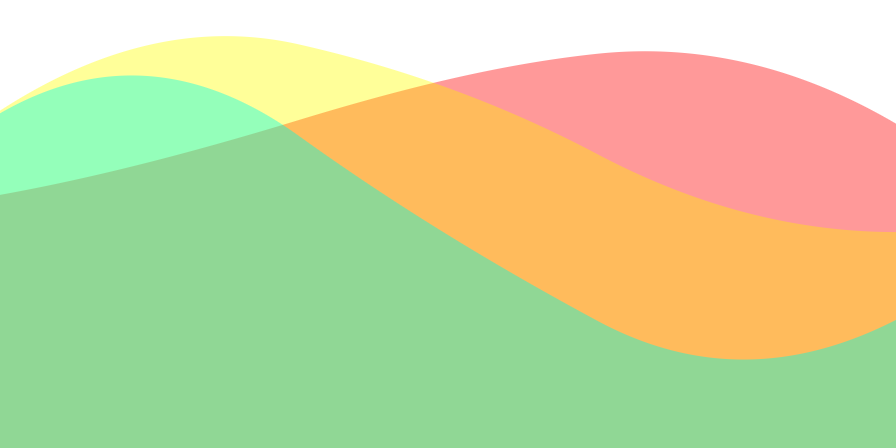
A WebGL 2 fragment shader for this background:

```glsl
#version 300 es
precision highp float;
// Three translucent overlapping waves in red, yellow and green on white.

uniform vec2 u_resolution;
out vec4 outColor;

// Flat colour of each overlap region
const vec3 WHITE  = vec3(1.0);
const vec3 RED    = vec3(1.0, 0.6, 0.6);
const vec3 YELLOW = vec3(1.0, 1.0, 0.6);
const vec3 ORANGE = vec3(1.0, 0.733, 0.36);
const vec3 MINT   = vec3(0.58, 1.0, 0.73);
const vec3 SAGE   = vec3(0.565, 0.845, 0.585);

// Wave heights at four evenly spaced knots, and rise per span at each knot
const float SPANS = 3.0;
const vec4 RED_HEIGHT    = vec4(0.565, 0.732, 0.880, 0.724);
const vec4 RED_RISE      = vec4(0.120, 0.203, 0.070, -0.391);
const vec4 YELLOW_HEIGHT = vec4(0.753, 0.901, 0.656, 0.482);
const vec4 YELLOW_RISE   = vec4(0.432, -0.151, -0.352, 0.0);
const vec4 GREEN_HEIGHT  = vec4(0.747, 0.697, 0.284, 0.286);
const vec4 GREEN_RISE    = vec4(0.385, -0.479, -0.359, 0.341);

// Smooth cubic Hermite curve through the knots, x in 0..1
float waveHeight(float x, vec4 height, vec4 rise) {
    float s = x * SPANS;
    int i = int(clamp(floor(s), 0.0, SPANS - 1.0));
    float t = s - float(i);
    float u = 1.0 - t;
    float level = mix(height[i], height[i + 1], t * t * (3.0 - 2.0 * t));
    return level + t * u * (rise[i] * u - rise[i + 1] * t);
}

// Antialiased coverage of the area below a wave
float waveMask(vec2 uv, vec4 height, vec4 rise) {
    float d = waveHeight(uv.x, height, rise) - uv.y;
    float pixelStep = length(vec2(dFdx(d), dFdy(d)));
    return clamp(0.5 + d / pixelStep, 0.0, 1.0);
}

void main() {
    vec2 uv = gl_FragCoord.xy / u_resolution;

    float red    = waveMask(uv, RED_HEIGHT, RED_RISE);
    float yellow = waveMask(uv, YELLOW_HEIGHT, YELLOW_RISE);
    float green  = waveMask(uv, GREEN_HEIGHT, GREEN_RISE);

    // Blend the overlap colours, with the green wave in front
    vec3 back  = mix(mix(WHITE, YELLOW, yellow), mix(RED, ORANGE, yellow), red);
    vec3 front = mix(MINT, SAGE, red);
    outColor = vec4(mix(back, front, green), 1.0);
}
```
